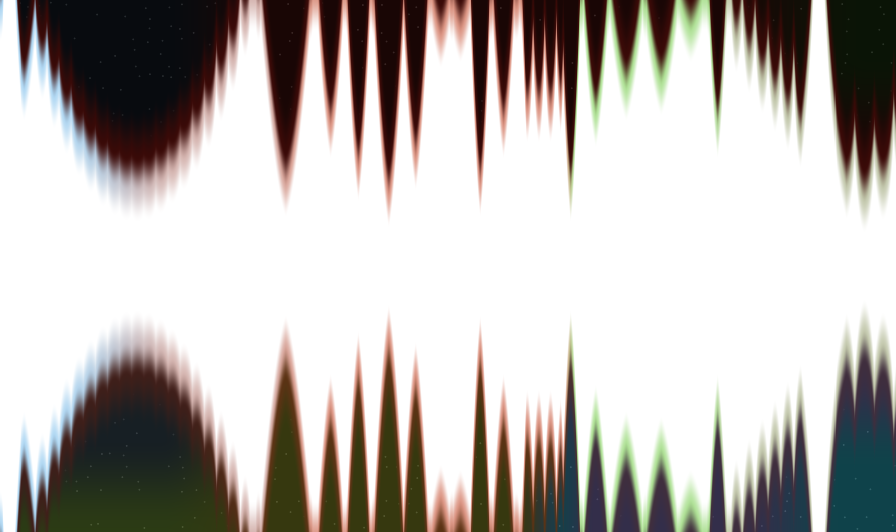
This background is drawn by a Shadertoy shader. Its source:

```glsl
const float PEAK = 0.44;      // reach of the light between notches
const float SOFTNESS = 0.17;  // vertical length of the falloff

// Notches: centre, half width, reach at the tip
const vec3 NOTCHES[16] = vec3[16](
    vec3(.027, .014, .27), vec3(.319, .028, .09), vec3(.369, .014, .20), vec3(.400, .013, .12),
    vec3(.434, .017, .07), vec3(.464, .014, .14), vec3(.492, .010, .37), vec3(.514, .010, .38),
    vec3(.536, .011, .09), vec3(.562, .012, .20), vec3(.637, .011, .08), vec3(.665, .014, .22),
    vec3(.699, .018, .27), vec3(.738, .018, .28), vec3(.771, .013, .38), vec3(.801, .010, .20));

float band(float x, float lo, float hi, float blur) {
    return smoothstep(lo - blur, lo + blur, x) * (1.0 - smoothstep(hi - blur, hi + blur, x));
}

float notch(float x, float centre, float halfWidth, float tip, float power) {
    float t = min(abs(x - centre) / halfWidth, 1.0);
    return mix(tip, PEAK, pow(t, power));
}

float comb(float x, float origin, float period) {
    float tooth = 1.0 - abs(2.0 * fract((x - origin) / period + 0.5) - 1.0);
    return tooth * tooth;
}

float spike(float x, float centre, float width) {
    return 0.75 * exp(-abs(x - centre) / width);
}

// Distance from the middle line at which the light starts to fade
float lightReach(float x) {
    float reach = PEAK;
    for (int i = 0; i < 16; i++) {
        vec3 n = NOTCHES[i];
        reach = min(reach, notch(x, n.x, n.y, n.z, 1.5));
    }

    // Wide valleys with toothed rims
    float ripple = 0.8 + 0.2 * sin(x * 190.0) * sin(x * 83.0);
    float left = notch(x, 0.152, 0.132, 0.08, 2.0);
    left += (0.015 + 0.3 * (left - 0.08)) * comb(x, 0.228, 0.0135) * ripple;
    float right = notch(x, 0.965, 0.165, 0.08, 1.3);
    float rightTeeth = mix(comb(x, 0.814, 0.0144), comb(x, 0.954, 0.0217), step(0.905, x));
    right += 0.12 * rightTeeth * ripple - 0.02;
    float middle = mix(PEAK, 0.23 + 0.14 * comb(x, 0.595, 0.013), band(x, 0.584, 0.629, 0.004));
    reach = min(min(reach, middle), min(left, right));

    // Two lone beams
    return max(reach, max(spike(x, 0.0105, 0.014), spike(x, 0.914, 0.014)));
}

vec3 tintColor(float x) {
    vec3 blue = vec3(0.68, 0.84, 0.95);
    vec3 rose = vec3(0.83, 0.70, 0.68);
    vec3 coral = vec3(0.86, 0.58, 0.51);
    vec3 green = vec3(0.68, 0.88, 0.58);
    vec3 sage = vec3(0.76, 0.78, 0.67);
    vec3 c = mix(blue, rose, smoothstep(0.06, 0.20, x));
    c = mix(c, coral, smoothstep(0.28, 0.36, x));
    c = mix(c, green, smoothstep(0.628, 0.643, x));
    return mix(c, sage, smoothstep(0.79, 0.82, x));
}

vec3 edgeColor(vec2 uv) {
    vec3 wine = vec3(0.23, 0.04, 0.03);
    vec3 brown = mix(vec3(0.25, 0.12, 0.10), vec3(0.36, 0.20, 0.08), smoothstep(0.2, 0.3, uv.x));
    vec3 violet = vec3(0.25, 0.18, 0.24);
    vec3 lower = mix(brown, violet, smoothstep(0.61, 0.66, uv.x));
    return mix(lower, wine, step(0.5, uv.y));
}

vec3 backColor(vec2 uv) {
    // Upper half: blue black, red black, green black
    vec3 upper = mix(vec3(0.03, 0.045, 0.06), vec3(0.10, 0.025, 0.02), smoothstep(0.18, 0.30, uv.x));
    upper = mix(upper, vec3(0.04, 0.08, 0.025), smoothstep(0.8, 0.97, uv.x) * smoothstep(0.7, 0.9, uv.y));

    // Lower half: slate over moss, olive, violet, teal
    vec3 olive = vec3(0.21, 0.22, 0.06);
    vec3 slate = mix(vec3(0.17, 0.23, 0.08), vec3(0.09, 0.12, 0.14), smoothstep(0.0, 0.18, uv.y));
    vec3 lower = mix(slate, olive, smoothstep(0.18, 0.29, uv.x));
    lower = mix(lower, vec3(0.20, 0.18, 0.29), smoothstep(0.57, 0.64, uv.x));
    float teal = smoothstep(0.83, 0.94, uv.x) + 0.8 * band(uv.x, 0.61, 0.645, 0.02);
    lower = mix(lower, vec3(0.06, 0.26, 0.29), min(teal, 1.0) * (1.0 - smoothstep(0.12, 0.3, uv.y)));
    return mix(lower, upper, step(0.5, uv.y));
}

vec2 hash2(vec2 p) {
    return fract(sin(vec2(dot(p, vec2(127.1, 311.7)), dot(p, vec2(269.5, 183.3)))) * 4375.5);
}

// One faint speck in some of the cells
float specks(vec2 p) {
    vec2 cell = floor(p);
    vec2 h = hash2(cell);
    float d = length(fract(p) - 0.2 - 0.6 * h);
    return (1.0 - smoothstep(0.03, 0.12, d)) * step(0.7, hash2(cell + 17.0).x);
}

void mainImage(out vec4 fragColor, in vec2 fragCoord) {
    vec2 uv = fragCoord / iResolution.xy;
    float fade = (abs(uv.y - 0.5) - lightReach(uv.x)) / SOFTNESS;

    // White core, tinted rim, dark halo, backdrop
    vec3 color = mix(vec3(1.0), tintColor(uv.x), smoothstep(0.0, 0.42, fade));
    color = mix(color, edgeColor(uv), smoothstep(0.34, 0.72, fade));
    color = mix(color, backColor(uv), smoothstep(0.65, 1.25, fade));

    float aspect = iResolution.x / iResolution.y;
    color += 0.12 * specks(uv * vec2(aspect, 1.0) * 45.0) * smoothstep(0.8, 1.4, fade);
    fragColor = vec4(color, 1.0);
}
```
